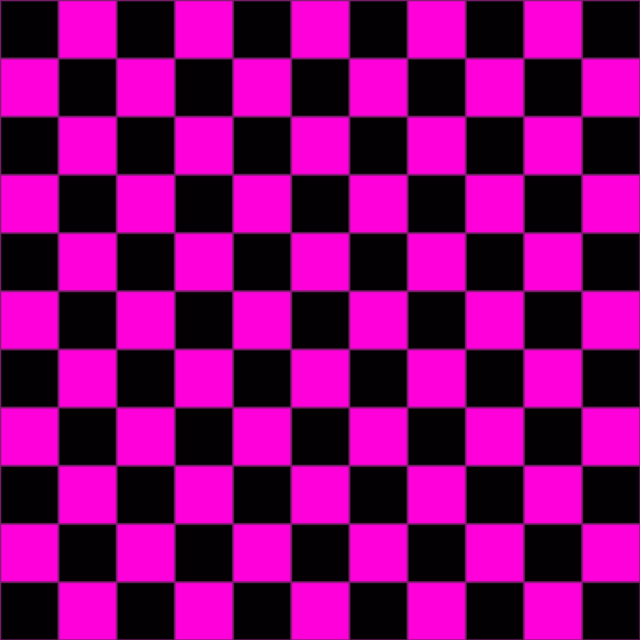
A Shadertoy shader for this pattern:

```glsl
// Two-colour checkerboard of square cells with a thin, dull seam between them.
// Signed distances to the nearest grid lines give soft cell edges, and their
// product alternates the colours; a Gaussian seam is laid over every line.

#define CELLS 11.0
#define EDGE_SOFTNESS 0.0026
#define SEAM_WIDTH 0.0017
#define SEAM_OPACITY 0.68
#define GRID_SHIFT vec2(0.0005, -0.0005)
#define DARK_COLOR vec3(0.006, 0.0, 0.006)
#define BRIGHT_COLOR vec3(1.0, 0.0, 0.86)
#define SEAM_COLOR vec3(0.48, 0.17, 0.43)

// Distance to the nearest grid line on each axis, in canvas units
vec2 lineDistance(vec2 grid) {
    return (0.5 - abs(fract(grid) - 0.5)) / CELLS;
}

// +1 in even cells and -1 in odd cells, on each axis
vec2 cellSign(vec2 grid) {
    return 1.0 - 2.0 * mod(floor(grid), 2.0);
}

void mainImage(out vec4 fragColor, in vec2 fragCoord) {
    vec2 uv = fragCoord / iResolution.xy;
    float pixel = 1.0 / min(iResolution.x, iResolution.y);
    vec2 grid = (uv - GRID_SHIFT) * CELLS;
    vec2 dist = lineDistance(grid);

    // Soft alternating cells
    float softness = max(EDGE_SOFTNESS, pixel);
    vec2 side = cellSign(grid) * smoothstep(-softness, softness, dist) * 2.0
              - cellSign(grid);
    float bright = 0.5 - 0.5 * side.x * side.y;
    vec3 color = mix(DARK_COLOR, BRIGHT_COLOR, bright);

    // Dull seam along the grid lines
    float nearest = min(dist.x, dist.y) / max(SEAM_WIDTH, 0.5 * pixel);
    float seam = SEAM_OPACITY * exp(-nearest * nearest);
    color = mix(color, SEAM_COLOR, seam);

    fragColor = vec4(color, 1.0);
}
```
